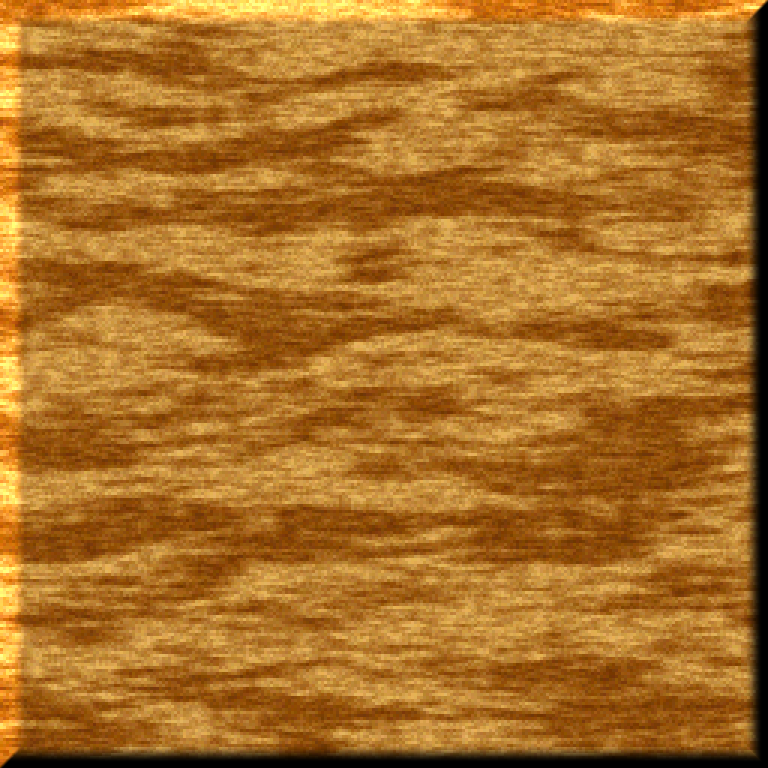
A Shadertoy shader for this texture:

```glsl
// Bevelled oak panel: horizontal grain from warped, stretched gradient noise
// is turned into a tone, coloured by a five-step wood ramp, then framed by a
// bright bevel at the left and top and a dark one at the right and bottom.

const float TAU = 6.2831853;
const float GRID = 256.0; // fibre cells across the canvas

const vec3 DEEP_OAK  = vec3(0.45, 0.21, 0.01);
const vec3 DARK_OAK  = vec3(0.56, 0.30, 0.03);
const vec3 MID_OAK   = vec3(0.65, 0.40, 0.11);
const vec3 PALE_OAK  = vec3(0.75, 0.53, 0.22);
const vec3 LIGHT_OAK = vec3(0.90, 0.70, 0.35);

float hash(vec2 cell) {
    vec3 h = fract(cell.xyx * vec3(0.1031, 0.1030, 0.0973));
    h += dot(h, h.yzx + 33.33);
    return fract((h.x + h.y) * h.z);
}

// Dot product of a random unit gradient at a lattice corner with the offset
float cornerSlope(vec2 cell, vec2 offset) {
    float angle = TAU * hash(cell);
    return dot(vec2(cos(angle), sin(angle)), offset);
}

float gradientNoise(vec2 p) {
    vec2 i = floor(p), f = p - i;
    vec2 u = f * f * f * (f * (f * 6.0 - 15.0) + 10.0);
    vec2 e = vec2(1.0, 0.0);
    float low  = mix(cornerSlope(i, f), cornerSlope(i + e.xy, f - e.xy), u.x);
    float high = mix(cornerSlope(i + e.yx, f - e.yx), cornerSlope(i + e.xx, f - e.xx), u.x);
    return mix(low, high, u.y);
}

// Tapering patches, wandering bands and thin veins with ragged fibre ends
float grainFigure(vec2 p, float fibres) {
    vec2 warp = vec2(gradientNoise(p * vec2(2.0, 4.0) + 3.7),
                     gradientNoise(p * vec2(3.0, 5.0) + 17.3));
    vec2 q = p + warp * vec2(0.16, 0.05);
    float patches = gradientNoise(q * vec2(3.2, 14.0) + 41.2);
    float veins = gradientNoise(q * vec2(5.0, 31.0) + 128.6);
    float drift = gradientNoise(q * vec2(2.2, 5.0) + 63.9);
    float bands = cos(TAU * (q.y * 13.0 + 2.0 * drift));
    return 0.85 * patches + 0.65 * veins + 0.17 * bands + 0.45 * fibres;
}

// Tone from 0 (dark) to 1 (light), including fine streaks and speckle
float woodTone(vec2 p) {
    float fibres  = gradientNoise(p * vec2(13.0, 79.0) + 5.1);
    float streaks = gradientNoise(p * vec2(43.0, 167.0) + 90.4);
    float speckle = hash(floor(p * GRID) + 211.0) - 0.5;
    float figure = smoothstep(-0.42, 0.30, grainFigure(p, fibres));
    return mix(0.16, 0.77, figure) + 0.22 * fibres + 0.46 * streaks + 0.24 * speckle;
}

float ramp(float from, float to, float value) {
    return clamp((value - from) / (to - from), 0.0, 1.0);
}

vec3 woodColour(float tone) {
    vec3 colour = mix(DEEP_OAK, DARK_OAK, ramp(-0.14, 0.17, tone));
    colour = mix(colour, MID_OAK, ramp(0.17, 0.43, tone));
    colour = mix(colour, PALE_OAK, ramp(0.43, 0.70, tone));
    return mix(colour, LIGHT_OAK, ramp(0.70, 1.02, tone));
}

// Slight red-green and blue variation between neighbouring cells
vec3 cellTint(vec2 cell) {
    float warmth = hash(cell + 71.0) - 0.5;
    float greyness = hash(cell + 157.0) - 0.5;
    return vec3(0.035 * warmth, -0.025 * warmth, 0.08 * greyness);
}

// Brightness of the mitred frame
float bevelLight(vec2 uv) {
    float litEdge = min(uv.x, 1.0 - uv.y);
    float shadedEdge = min(1.0 - uv.x, uv.y);
    float glow = 1.0 + 0.48 * (1.0 - smoothstep(0.016, 0.034, litEdge));
    float shadow = smoothstep(0.007, 0.031, shadedEdge);
    float mitre = smoothstep(-0.004, 0.004, shadedEdge - litEdge);
    return mix(shadow, glow, mitre);
}

void mainImage(out vec4 fragColor, in vec2 fragCoord) {
    vec2 uv = fragCoord / iResolution.xy;
    vec2 cell = floor(uv * GRID);
    vec3 wood = woodColour(woodTone((cell + 0.5) / GRID)) + cellTint(cell);
    fragColor = vec4(clamp(wood * bevelLight(uv), 0.0, 1.0), 1.0);
}
```
